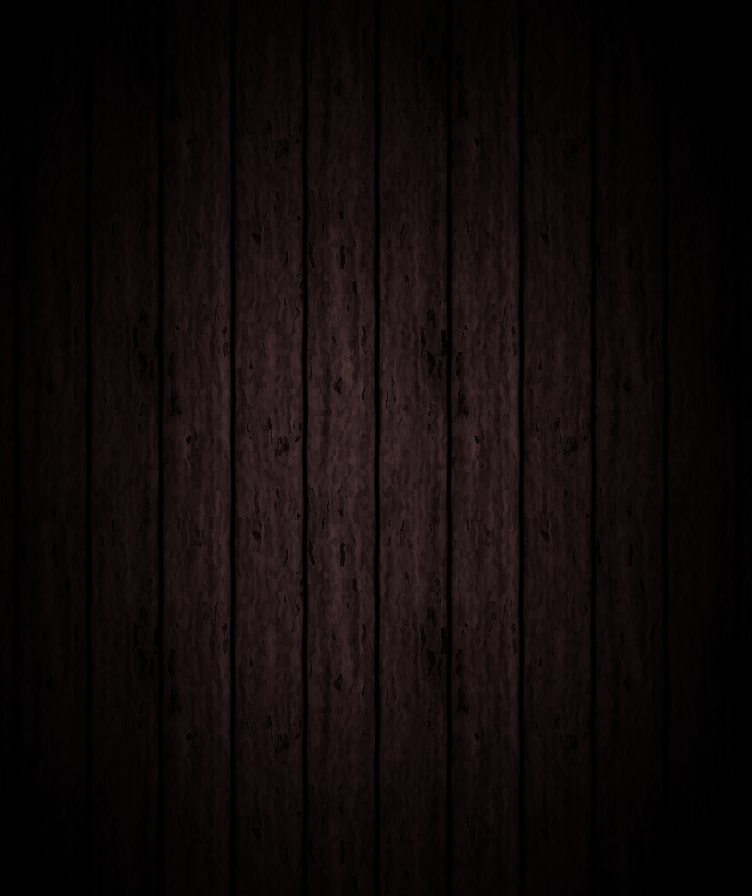
Reproduce this texture procedurally as a Shadertoy shader.

```glsl
const float TAU = 6.2832;
const float PLANK_WIDTH = 0.0959;
const float SEAM_ORIGIN = 0.5016;
const float TILE_HEIGHT = 0.332;
const float PLANKS_PER_TILE = 4.0;

vec2 hash2(vec2 p) {
    return fract(sin(vec2(dot(p, vec2(127.1, 311.7)),
                          dot(p, vec2(269.5, 183.3)))) * 4375.85);
}

// Tiling cellular noise: x = nearest distance, y = random tone of that cell
vec2 cellular(vec2 p, vec2 period) {
    vec2 cell = floor(p);
    vec2 nearest = vec2(8.0, 0.0);
    for (int j = -1; j <= 1; j++) {
        for (int i = -1; i <= 1; i++) {
            vec2 id = cell + vec2(i, j);
            vec2 seed = hash2(mod(id, period));
            float d = length(id + 0.15 + 0.7 * seed - p);
            if (d < nearest.x) nearest = vec2(d, fract(seed.x * 7.3 + seed.y * 3.1));
        }
    }
    return nearest;
}

// Cellular noise with a whole number of cells per plank and per tile height
vec2 grain(vec2 wood, vec2 density) {
    return cellular(wood * density, density * vec2(PLANKS_PER_TILE, 1.0));
}

// Soft spot repeating with the wood tile
float spot(vec2 wood, vec2 center, vec2 size) {
    vec2 period = vec2(PLANKS_PER_TILE, 1.0);
    vec2 offset = mod(wood - center + 0.5 * period, period) - 0.5 * period;
    offset /= size;
    return exp(-dot(offset, offset));
}

float streaks(float across, float along) {
    float sum = 0.0;
    float weight = 0.5;
    float cycles = 7.0;
    for (int i = 0; i < 5; i++) {
        float bend = 0.8 * sin(TAU * along + cycles);
        sum += weight * sin(TAU * cycles * across / PLANKS_PER_TILE + bend + cycles);
        weight *= 0.82;
        cycles = floor(cycles * 1.8) + 1.0;
    }
    return sum;
}

float knotMask(vec2 wood) {
    float mask = spot(wood, vec2(0.76, 0.86), vec2(0.15, 0.10));
    mask += 0.8 * spot(wood, vec2(0.84, 0.73), vec2(0.12, 0.07));
    mask += 0.9 * spot(wood, vec2(1.20, 0.65), vec2(0.13, 0.06));
    mask += 0.6 * spot(wood, vec2(0.22, 0.30), vec2(0.14, 0.09));
    mask += 0.6 * spot(wood, vec2(3.38, 0.30), vec2(0.18, 0.05));
    mask += 0.6 * spot(wood, vec2(3.83, 0.27), vec2(0.09, 0.09));
    return mask;
}

float woodTone(vec2 wood) {
    vec2 warped = wood;
    warped.x += 0.025 * sin(TAU * wood.y + 1.7 * wood.x)
              + 0.010 * sin(TAU * 5.0 * wood.y + 5.0 * wood.x)
              + 0.008 * sin(TAU * 17.0 * wood.y + 9.0 * wood.x);
    vec2 band = grain(warped, vec2(6.0, 1.0));
    vec2 fibre = grain(warped, vec2(14.0, 4.0));
    vec2 thread = grain(warped, vec2(18.0, 11.0));
    vec2 fine = grain(warped, vec2(20.0, 44.0));
    float tone = 0.98 + 0.13 * streaks(warped.x, wood.y);
    tone += 0.16 * (band.y - 0.5) + 0.30 * (fibre.y - 0.5);
    tone += 0.30 * (thread.y - 0.5) + 0.34 * (fine.y - 0.5);

    // Ragged dark pores, dense around the knots and sparse elsewhere
    float knots = knotMask(wood);
    vec2 ragged = grain(warped, vec2(9.0, 11.0));
    float roughness = 0.40 * ragged.y + 0.34 * thread.y + 0.26 * fine.y;
    float flecks = smoothstep(0.72, 0.92, roughness + 0.38 * knots);
    tone *= 1.0 - 0.72 * flecks;
    tone *= 1.0 - 0.22 * min(knots, 1.0);

    // Long weathered bands and a pale edge
    tone *= 1.0 - 0.22 * spot(wood, vec2(0.68, 0.5), vec2(0.16, 0.8));
    tone *= 1.0 - 0.15 * spot(wood, vec2(1.15, 0.5), vec2(0.10, 0.8));
    tone += 0.22 * spot(wood, vec2(1.88, 0.75), vec2(0.06, 0.35));
    return max(tone, 0.0);
}

float seamShade(vec2 wood) {
    float across = wood.x + 0.006 * sin(TAU * 3.0 * wood.y + floor(wood.x + 0.5));
    float fromSeam = abs(fract(across + 0.5) - 0.5);
    float gap = smoothstep(0.012, 0.050, fromSeam);
    float bevel = mix(0.82, 1.0, smoothstep(0.03, 0.13, fromSeam));
    return mix(0.04, 1.0, gap) * bevel;
}

float glow(vec2 uv, vec2 center, vec2 radius) {
    vec2 offset = (uv - center) / radius;
    return exp(-dot(offset, offset));
}

vec3 brownRamp(float light) {
    float greyness = mix(0.48, 0.66, clamp(light / 0.18, 0.0, 1.0));
    return light * vec3(1.0, greyness, greyness * 1.03);
}

void mainImage(out vec4 fragColor, in vec2 fragCoord) {
    vec2 uv = fragCoord / iResolution.xy;
    vec2 wood = vec2((uv.x - SEAM_ORIGIN) / PLANK_WIDTH, uv.y / TILE_HEIGHT);
    float light = 0.222 * glow(uv, vec2(0.485, 0.485), vec2(0.37, 0.41));
    light = light * woodTone(wood) * seamShade(wood) - 0.016;
    fragColor = vec4(brownRamp(max(light, 0.0)), 1.0);
}
```
